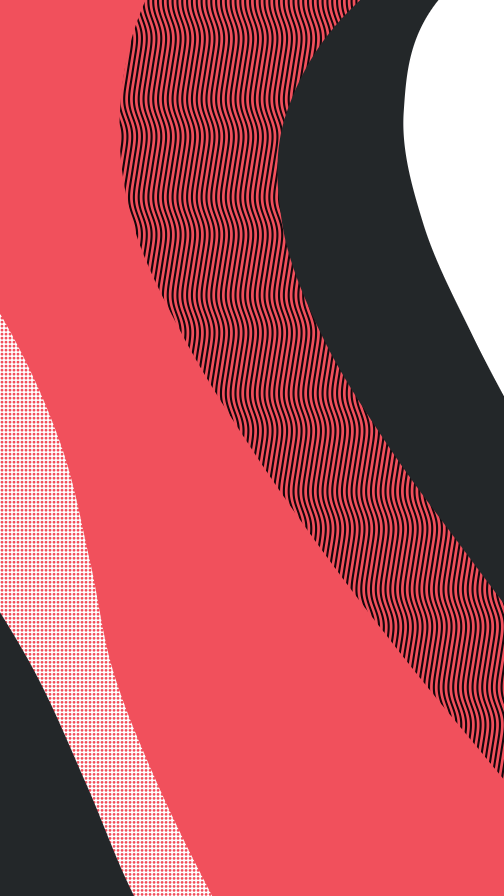
Give the GLSL for this background, as a Shadertoy shader.

```glsl
// Flowing coral ribbons with wavy pinstripes, a dotted band and charcoal corners.

#define CORAL vec3(0.945, 0.314, 0.361)
#define CHARCOAL vec3(0.137, 0.153, 0.161)
#define INK vec3(0.085, 0.025, 0.045)
#define PAPER vec3(1.0)
#define KNOT_STEP 0.22222
#define STRIPE_PERIOD 0.0096
#define STRIPE_DUTY 0.44
#define WAVE_LENGTH 0.1945
#define WAVE_HEIGHT 0.008
#define WAVE_START 0.234
#define DOT_PERIOD 0.00794
#define DOT_RADIUS 0.34

const float TAU = 6.2831853;

// Signed distance to a smooth curve x(y), positive on its right side.
// Knots are evenly spaced in y, starting one step above the top edge.
float curveDistance(vec2 p, float knots[11]) {
    float s = clamp(p.y / KNOT_STEP, 0.0, 7.999);
    int i = int(s);
    float t = s - float(i);
    float a = knots[i], b = knots[i + 1], c = knots[i + 2], d = knots[i + 3];
    float k1 = 0.5 * (c - a);
    float k2 = a - 2.5 * b + 2.0 * c - 0.5 * d;
    float k3 = 0.5 * (d - a) + 1.5 * (b - c);
    float x = b + t * (k1 + t * (k2 + t * k3));
    float slope = (k1 + t * (2.0 * k2 + t * 3.0 * k3)) / KNOT_STEP;
    return (p.x - x) * inversesqrt(1.0 + slope * slope);
}

// Antialiased coverage of the side where the distance is positive.
float coverage(float dist, float pixel) {
    return clamp(0.5 + dist / pixel, 0.0, 1.0);
}

// Upright lines swaying with a skewed sine.
float wavyStripes(vec2 p, float pixel) {
    float angle = TAU * (p.y - WAVE_START) / WAVE_LENGTH;
    float sway = WAVE_HEIGHT * sin(angle + 0.4 * sin(angle));
    float offset = abs(fract((p.x - sway) / STRIPE_PERIOD) - 0.5);
    return coverage((0.5 * STRIPE_DUTY - offset) * STRIPE_PERIOD, pixel);
}

// Square grid of round dots.
float dotGrid(vec2 p, float pixel) {
    float radius = length(fract(p / DOT_PERIOD) - 0.5);
    return coverage((DOT_RADIUS - radius) * DOT_PERIOD, pixel);
}

void mainImage(out vec4 fragColor, in vec2 fragCoord) {
    // Canvas widths, with y measured down from the top edge.
    vec2 uv = fragCoord / iResolution.xy;
    vec2 p = vec2(uv.x, (1.0 - uv.y) * 16.0 / 9.0);
    float pixel = 1.0 / iResolution.x;

    // Ribbon edges
    float paperEdge = curveDistance(p, float[11](1.157, 0.870, 0.801, 0.840,
        0.938, 1.056, 1.18, 1.31, 1.44, 1.56, 1.69));
    float darkEdge = curveDistance(p, float[11](1.056, 0.715, 0.569, 0.560,
        0.639, 0.773, 0.935, 1.102, 1.27, 1.45, 1.62));
    float stripeEdge = curveDistance(p, float[11](0.438, 0.289, 0.238, 0.264,
        0.363, 0.498, 0.653, 0.824, 1.007, 1.19, 1.38));
    float dotEdge = curveDistance(p, float[11](-0.63, -0.46, -0.28, -0.116,
        0.025, 0.123, 0.178, 0.225, 0.3125, 0.421, 0.544));
    float cornerEdge = curveDistance(p, float[11](-0.9, -0.75, -0.6, -0.46,
        -0.33, -0.208, -0.065, 0.069, 0.171, 0.266, 0.394));

    // Upper right: stripes, charcoal, paper
    vec3 color = CORAL;
    color = mix(color, INK, wavyStripes(p, pixel) * coverage(stripeEdge, pixel));
    color = mix(color, CHARCOAL, coverage(darkEdge, pixel));
    color = mix(color, PAPER, coverage(paperEdge, pixel));

    // Lower left: dotted band, charcoal corner
    vec3 dotted = mix(PAPER, CORAL, dotGrid(p, pixel));
    color = mix(color, dotted, coverage(-dotEdge, pixel));
    color = mix(color, CHARCOAL, coverage(-cornerEdge, pixel));

    fragColor = vec4(color, 1.0);
}
```
